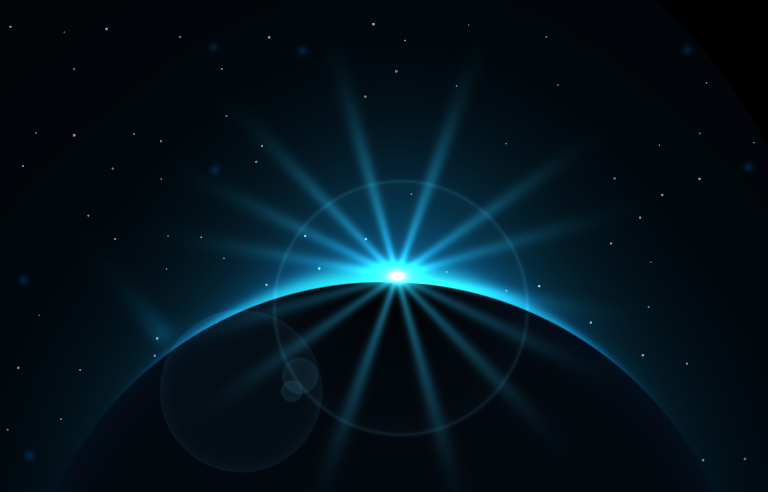
Reproduce this background procedurally as a Shadertoy shader.

```glsl
// Draws a star rising behind a dark planet, with a cyan rim, rays, lens rings and stars.

#define PLANET_CENTER vec2(0.7825, -0.313)
#define PLANET_RADIUS 0.740
#define SUN_POS vec2(0.807, 0.439)
#define RAY_STRENGTH 0.72
#define RAY_REACH 0.28
#define RIM_THICKNESS 0.030
#define HALO_STRENGTH 1.0
#define STAR_CELL 0.098
#define STAR_DENSITY 0.62

const vec3 SKY = vec3(0.002, 0.018, 0.032);
const vec3 PLANET = vec3(0.010, 0.032, 0.055);
const vec3 TEAL = vec3(0.045, 0.34, 0.47);
const vec3 BLUE = vec3(0.02, 0.40, 0.72);
const vec3 CYAN = vec3(0.18, 0.95, 1.0);
const vec3 RAY_COLOR = vec3(0.14, 0.60, 0.75);
const vec3 LENS_COLOR = vec3(0.22, 0.50, 0.62);

// Directions of the lines through the sun, in degrees
const float RAY_ANGLES[7] = float[7](16.0, 35.0, 70.5, 105.5, 134.0, 154.0, 170.0);

float hash(vec2 p) {
    return fract(sin(dot(p, vec2(127.1, 311.7))) * 43758.5453);
}

// One jittered star per grid cell; a few are soft and blue
vec3 starField(vec2 p, float pixel) {
    vec2 cell = floor(p / STAR_CELL);
    if (hash(cell) > STAR_DENSITY) return vec3(0.0);
    vec2 jitter = vec2(hash(cell + 17.3), hash(cell + 41.9));
    vec2 pos = (cell + 0.15 + 0.7 * jitter) * STAR_CELL;
    float dist = length(p - pos);
    float kind = hash(cell + 73.1);
    if (kind > 0.92) return vec3(0.0, 0.09, 0.18) * exp(-dist * dist / 0.00009);
    float radius = mix(0.0014, 0.0031, kind);
    float dotMask = 1.0 - smoothstep(radius - pixel * 0.5, radius + pixel * 0.5, dist);
    return vec3(0.50, 0.60, 0.64) * dotMask * mix(0.6, 1.0, hash(cell + 5.7));
}

// Tapered beams running both ways from the sun
float sunRays(vec2 v) {
    float r = length(v);
    float sum = 0.0;
    for (int i = 0; i < 7; i++) {
        float angle = radians(RAY_ANGLES[i]);
        float across = dot(v, vec2(-sin(angle), cos(angle)));
        float width = 0.006 + 0.036 * r;
        float steep = mix(0.5, 1.0, abs(sin(angle)));
        sum += steep * exp(-across * across / (width * width));
    }
    return sum * exp(-r / RAY_REACH) * (1.0 - smoothstep(0.22, 0.56, r));
}

// Faint filled disc with a brighter border
float lensDisc(vec2 p, vec2 center, float radius, float fill, float border, float pixel) {
    float d = length(p - center) - radius;
    float inside = 1.0 - smoothstep(-pixel, pixel, d);
    return inside * (fill + border * exp(d / 0.012));
}

void mainImage(out vec4 fragColor, in vec2 fragCoord) {
    vec2 p = fragCoord / iResolution.y;
    float pixel = 1.0 / iResolution.y;

    vec2 fromPlanet = p - PLANET_CENTER;
    vec2 fromSun = p - SUN_POS;
    float height = length(fromPlanet) - PLANET_RADIUS;
    float above = max(height, 0.0);
    float arc = atan(fromPlanet.x, fromPlanet.y) - 0.02;
    float sunDist = length(fromSun);

    // Sky with a wide halo and a haze that follows the planet
    float halo = exp(-sunDist * sunDist / 0.085);
    float haze = exp(-above / 0.13) * exp(-arc * arc / 1.1);
    vec3 sky = SKY + TEAL * HALO_STRENGTH * (0.42 * halo + 0.48 * haze);
    sky += starField(p, pixel);

    // Soft side beam rising from the left limb
    vec2 beam = p - vec2(0.335, 0.315);
    vec2 beamDir = normalize(vec2(-0.63, 0.77));
    float along = dot(beam, beamDir);
    float beamSide = dot(beam, vec2(-beamDir.y, beamDir.x));
    sky += TEAL * 0.45 * exp(-beamSide * beamSide / 0.0006)
         * smoothstep(-0.03, 0.02, along) * exp(-max(along, 0.0) / 0.07);

    // Bright atmosphere, thickest beside the sun
    float thickness = 0.007 + RIM_THICKNESS * exp(-arc * arc / 0.12);
    float fade = exp(-pow(abs(arc) / 0.62, 4.0));
    float core = exp(-pow(above / thickness, 2.0)) * fade;
    sky += BLUE * 0.55 * fade * exp(-above / (1.5 * thickness));
    sky = mix(sky, mix(BLUE, CYAN, exp(-arc * arc / 0.30)), core);

    // Planet body: black below the sun, a little blue along the limb
    vec3 planet = PLANET * mix(0.35, 1.0, smoothstep(0.02, 0.24, sunDist));
    planet += vec3(0.0, 0.025, 0.055) * exp(min(height, 0.0) / 0.035) * smoothstep(0.1, 0.5, abs(arc));
    vec3 color = mix(planet, sky, smoothstep(-pixel, pixel, height));

    // Rays and the sun itself, spilling a little over the limb
    color += RAY_COLOR * RAY_STRENGTH * sunRays(fromSun);
    vec2 flat_ = fromSun * vec2(0.55, 1.0);
    color += CYAN * 0.60 * exp(-dot(flat_, flat_) / 0.0007);
    color += vec3(0.75, 0.5, 0.4) * exp(-dot(flat_, flat_) / 0.00012);

    // Lens ring and discs
    float ring = length(p - vec2(0.815, 0.374)) - 0.258;
    float lens = 0.13 * exp(-ring * ring / 0.000016);
    lens += 0.05 * exp(min(ring, 0.0) / 0.02) * (1.0 - smoothstep(-pixel, pixel, ring));
    lens += lensDisc(p, vec2(0.490, 0.205), 0.165, 0.035, 0.085, pixel);
    lens += lensDisc(p, vec2(0.610, 0.236), 0.037, 0.10, 0.05, pixel);
    lens += lensDisc(p, vec2(0.593, 0.205), 0.022, 0.11, 0.05, pixel);
    color += LENS_COLOR * lens;

    fragColor = vec4(clamp(color, 0.0, 1.0), 1.0);
}
```
